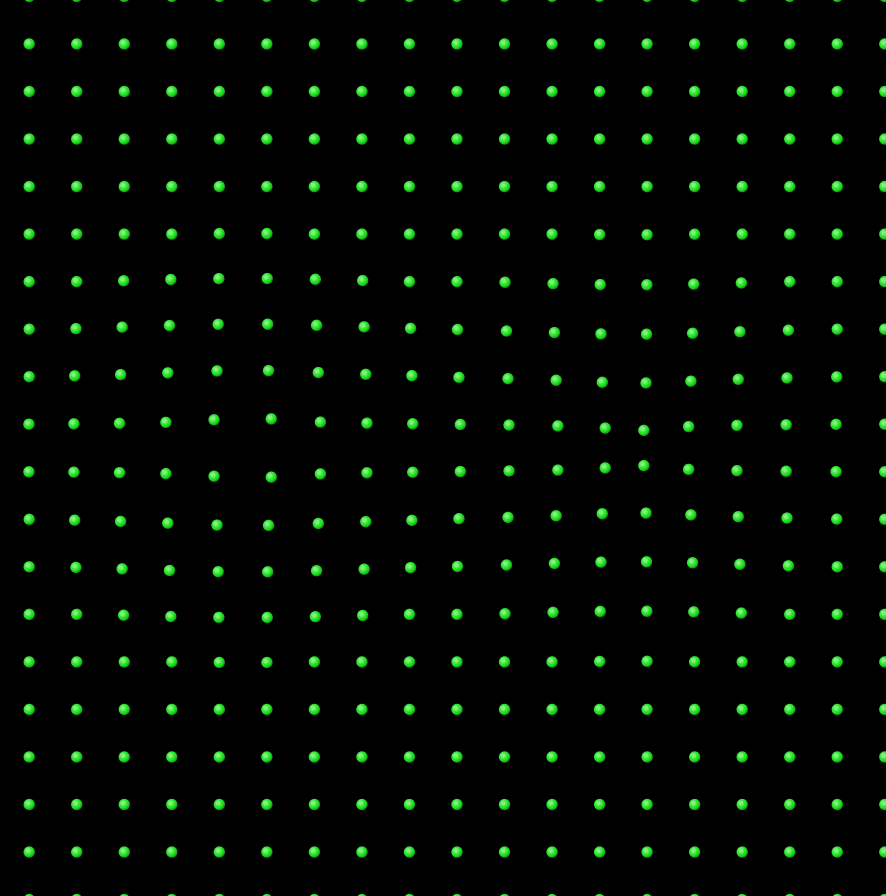
A WebGL 1 fragment shader for this pattern:

```glsl
precision highp float;
// A square lattice of small glossy green beads on black.
// Two round force fields bend it: the left one pushes beads outward and the
// right one pulls them inward. Lengths are fractions of the canvas height.

uniform vec2 u_resolution;

const float PITCH = 0.05305;                 // spacing of the lattice
const vec2 LATTICE_ORIGIN = vec2(0.0326, 0.5 + 0.5 * PITCH);
const float BEAD_RADIUS = 0.0063;

const vec2 PUSH_CENTER = vec2(0.276, 0.5);
const vec2 PULL_CENTER = vec2(0.708, 0.5);
const float FIELD_RADIUS = 0.25;
const float FIELD_SHIFT = 0.0079;            // shift of a bead near a center

const vec2 LIGHT_OFFSET = vec2(-0.22, 0.25); // highlight, in bead radii
const vec3 BACKGROUND = vec3(0.0);
const vec3 BODY_GREEN = vec3(0.13, 0.91, 0.13);
const vec3 RIM_GREEN = vec3(0.08, 0.58, 0.08);
const vec3 HIGHLIGHT = vec3(0.54, 0.92, 0.54);

// Radial shift away from a center, fading to zero at the field radius.
vec2 radialShift(vec2 p, vec2 center) {
  vec2 away = p - center;
  float dist = length(away);
  float reach = dist / FIELD_RADIUS;
  float falloff = max(0.0, 1.0 - reach * reach);
  return away / max(dist, 0.0001) * FIELD_SHIFT * falloff;
}

// Rest position of the nearest lattice point, moved by both fields.
vec2 beadCenter(vec2 p) {
  vec2 cell = floor((p - LATTICE_ORIGIN) / PITCH + 0.5);
  vec2 rest = LATTICE_ORIGIN + cell * PITCH;
  return rest + radialShift(rest, PUSH_CENTER) - radialShift(rest, PULL_CENTER);
}

// Bead colour at a local position measured in bead radii.
vec3 shadeBead(vec2 q) {
  float lightDistance = length(q - LIGHT_OFFSET);
  vec3 color = mix(BODY_GREEN, RIM_GREEN, smoothstep(0.75, 1.35, lightDistance));
  return mix(HIGHLIGHT, color, smoothstep(0.2, 0.75, lightDistance));
}

void main() {
  float pixel = 1.0 / u_resolution.y;
  vec2 p = gl_FragCoord.xy * pixel;
  vec2 local = p - beadCenter(p);

  // Antialiased disc coverage, one pixel wide at the edge.
  float coverage = clamp(0.5 + (BEAD_RADIUS - length(local)) / pixel, 0.0, 1.0);
  vec3 color = mix(BACKGROUND, shadeBead(local / BEAD_RADIUS), coverage);
  gl_FragColor = vec4(color, 1.0);
}
```
